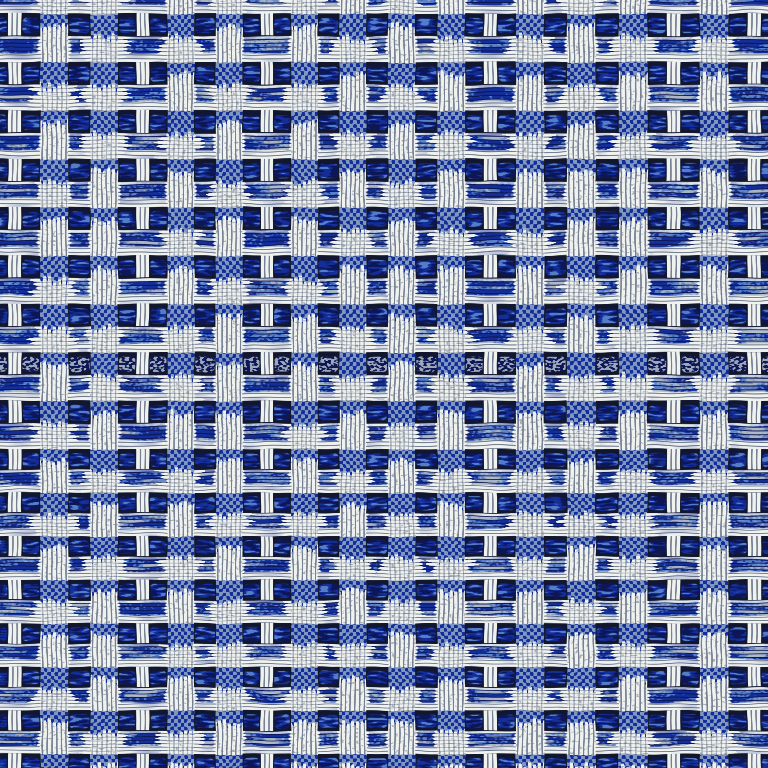
A WebGL 2 fragment shader for this texture:

```glsl
#version 300 es
precision highp float;
// Blue and white basket-weave cloth: wide and narrow warp yarns laid out by a loop,
// crossed by rows of dark blue blocks and streaked weft floats. Each crossing shows
// either upright threads or a frayed hatch, chosen by parity with random slips.

uniform vec2 u_resolution;
out vec4 fragColor;

const vec3 WHITE = vec3(0.94, 0.95, 0.94);
const vec3 SILVER = vec3(0.61, 0.66, 0.73);
const vec3 MID_BLUE = vec3(0.33, 0.49, 0.78);
const vec3 ROYAL = vec3(0.08, 0.18, 0.60);
const vec3 NAVY = vec3(0.05, 0.09, 0.34);
const vec3 INK = vec3(0.07, 0.09, 0.18);
const vec3 GROOVE = vec3(0.46, 0.50, 0.57);

const int YARNS = 18;
const int NARROW_BITS = 0x28849;   // one bit per yarn, set where it is narrow
const float FIRST_YARN = 0.014;
const float WIDE_STEP = 0.0651;    // wide yarn to wide yarn
const float NARROW_STEP = 0.0508;  // any step touching a narrow yarn
const float WIDE_HALF = 0.0180;
const float NARROW_HALF = 0.0085;
const float DRIFT = 0.006;         // slow sideways shift of the yarns
const float THREAD = 0.0061;       // pitch of the upright threads
const float CHECK = 0.0046;        // half width of the small checks
const float ROW_TOP = 0.0195;
const float ROW_PITCH = 0.0630;    // upper rows
const float TIGHT_PITCH = 0.0567;  // lower, more tightly beaten rows
const float TIGHT_FROM = 9.0;
const float FLAWED_ROW = 7.0;
const float FLOAT_START = 0.43;    // share of a row taken by the blocks
const float WEFT_THREADS = 7.0;
const float SLIP_CHANCE = 0.12;
const float WOBBLE = 0.0016;
const float PI = 3.14159;

float hash(vec2 p) {
  vec3 q = fract(vec3(p.xyx) * 0.1031);
  q += dot(q, q.yzx + 33.33);
  return fract((q.x + q.y) * q.z);
}

float cornerSlope(vec2 cell, vec2 offset) {
  float angle = 2.0 * PI * hash(cell);
  return dot(vec2(cos(angle), sin(angle)), offset);
}

float gradientNoise(vec2 p) {
  vec2 i = floor(p), f = fract(p), s = f * f * (3.0 - 2.0 * f);
  vec2 e = vec2(1.0, 0.0);
  return mix(mix(cornerSlope(i, f), cornerSlope(i + e, f - e), s.x),
             mix(cornerSlope(i + e.yx, f - e.yx), cornerSlope(i + 1.0, f - 1.0), s.x), s.y);
}

bool isNarrow(int yarn) { return ((NARROW_BITS >> yarn) & 1) == 1; }

// Nearest yarn of one kind: x = index, y = offset from its axis, z = distance to its edge
vec3 nearestYarn(float x, bool narrow) {
  vec3 best = vec3(0.0, 1.0, 1.0);
  float axis = FIRST_YARN, halfWidth = narrow ? NARROW_HALF : WIDE_HALF;
  for (int i = 0; i < YARNS; i++) {
    float edge = abs(x - axis) - halfWidth;
    if (isNarrow(i) == narrow && edge < best.z) best = vec3(float(i), x - axis, edge);
    axis += isNarrow(i) || isNarrow(i + 1) ? NARROW_STEP : WIDE_STEP;
  }
  return best;
}

// Upright threads: 1 on the crown, 0 in the groove
float crown(float offset) { return smoothstep(0.0, 0.45, 0.5 + 0.5 * cos(2.0 * PI * offset / THREAD)); }

void main() {
  vec2 uv = gl_FragCoord.xy / u_resolution;
  float soft = 0.6 / min(u_resolution.x, u_resolution.y);
  vec2 p = vec2(uv.x, 1.0 - uv.y);
  p.x -= DRIFT * cos(2.0 * PI * (p.x - 0.1));
  p += WOBBLE * vec2(gradientNoise(p * 34.0), gradientNoise(p * 30.0 + 17.0));

  // Row index and position v inside it, counted downward
  float level = (p.y - ROW_TOP) / ROW_PITCH;
  if (level > TIGHT_FROM) level = TIGHT_FROM + (level - TIGHT_FROM) * ROW_PITCH / TIGHT_PITCH;
  float row = floor(level), v = fract(level);
  vec3 wide = nearestYarn(p.x, false), narrow = nearestYarn(p.x, true);
  float fiber = gradientNoise(p * vec2(210.0, 330.0));

  // Rounded blue blocks in the gaps
  float grain = gradientNoise(vec2(p.x * 60.0, p.y * 290.0));
  vec3 block = mix(NAVY, ROYAL, smoothstep(-0.15, 0.05, grain));
  block = mix(block, MID_BLUE, smoothstep(0.15, 0.32, grain));
  if (row == FLAWED_ROW) block = mix(NAVY, SILVER, smoothstep(-0.1, 0.15, fiber));
  float blockSide = min(v - 0.04, FLOAT_START - 0.03 - v) * ROW_PITCH;
  vec2 corner = max(0.007 - vec2(min(wide.z, narrow.z), blockSide), 0.0);
  vec3 color = mix(INK, block, smoothstep(0.0, 0.002, 0.0065 - length(corner)));

  // Narrow white yarns between the blocks
  color = mix(color, mix(GROOVE, WHITE, crown(narrow.y)), smoothstep(soft, -soft, narrow.z));

  // Weft floats: blue streaks above, white threads below, fraying out of hatches
  float slip = step(hash(vec2(wide.x + 3.0, row + 41.0)), SLIP_CHANCE);
  bool upright = mod(wide.x + row + step(FLAWED_ROW, row) + slip, 2.0) > 0.5;
  float t = (v - FLOAT_START) / (0.98 - FLOAT_START);
  float bend = t + 0.06 * gradientNoise(vec2(p.x * 22.0, row * 5.3));
  float strand = floor(bend * WEFT_THREADS), across = fract(bend * WEFT_THREADS);
  float ridge = smoothstep(0.02, 0.26, 0.5 - abs(across - 0.5));
  float streak = gradientNoise(vec2(p.x * 24.0, strand * 3.7 + row * 11.3));
  float reach = 0.002 + (upright ? 0.004 : 0.018) * hash(vec2(strand + 7.0 * row, wide.x));
  reach *= 1.0 - 0.6 * abs(across - 0.5) * 2.0;
  float pale = smoothstep(0.62, 0.70, t) + smoothstep(0.15, 0.10, t) * 0.7;
  pale = max(pale + 0.5 * streak, smoothstep(0.0015, -0.0015, wide.z - reach));
  pale = clamp(pale, 0.0, 1.0);
  vec3 weft = mix(ROYAL, MID_BLUE, smoothstep(-0.12, 0.08, streak + 0.5 * fiber));
  weft = mix(weft, SILVER, smoothstep(0.18, 0.3, streak + 0.4 * fiber));
  weft = mix(weft, WHITE, pale);
  weft = mix(mix(NAVY, GROOVE, pale), weft, ridge);
  float band = smoothstep(-0.02, 0.01, t) * smoothstep(1.0, 0.96, t);
  color = mix(color, mix(INK, weft, smoothstep(0.0, 0.05, t)), band);

  // Wide yarns: blue checks, then white threads or a cross-hatch
  float check = sin(PI * wide.y / CHECK) * sin(12.0 * PI * level) + 0.5 * fiber;
  vec3 yarn = mix(ROYAL, mix(MID_BLUE, SILVER, 0.6), smoothstep(-0.22, 0.12, check));
  float thread = crown(wide.y);
  float dots = 1.0 - (1.0 - 0.5 * thread) * (1.0 - ridge);
  float weave = upright ? thread : min(mix(0.45, 1.0, thread), dots);
  weave *= 1.0 - 0.6 * smoothstep(0.1, 0.5, fiber);
  float fray = hash(vec2(floor(wide.y / THREAD + 0.5) + 19.0, row + 5.0 * wide.x));
  float whiteStart = (upright ? 0.14 : 0.37) + 0.14 * fray;
  whiteStart += 0.10 * (1.0 - thread);
  float whiteArea = smoothstep(whiteStart - 0.02, whiteStart + 0.03, v) * smoothstep(1.0, 0.97, v);
  yarn = mix(yarn, mix(GROOVE, WHITE, weave), whiteArea);
  color = mix(color, yarn, smoothstep(soft, -soft, wide.z));

  fragColor = vec4(color, 1.0);
}
```
